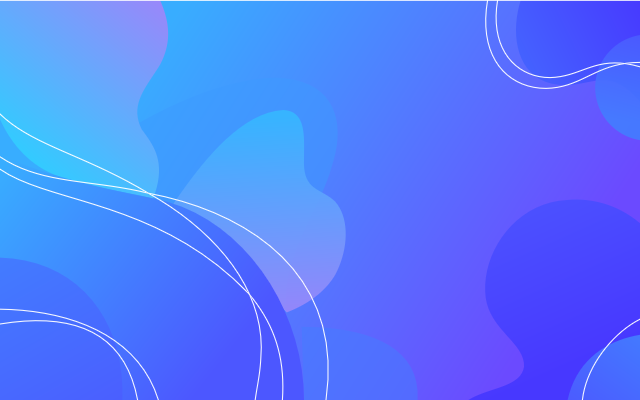
A Shadertoy shader for this background:

```glsl
#define ASPECT 1.6
#define CURVE_STEPS 18
#define LINE_WIDTH 0.0027
#define LINE_ALPHA 0.95
#define CYAN vec3(.19, .80, 1)
#define SKY vec3(.22, .68, 1)
#define AZURE vec3(.26, .49, 1)
#define ROYAL vec3(.30, .34, 1)
#define INDIGO vec3(.28, .22, 1)
#define VIOLET vec3(.42, .29, 1)
#define LILAC vec3(.60, .53, .98)

// Drawing state: sample point, pixel size, canvas colour, current path
vec2 point, pathStart, pen;
float pixel, pathDist, pathSide;
vec3 canvas;

void moveTo(vec2 a) { pathStart = pen = a; }

void beginPath(vec2 a) {
    pathDist = 1e3;
    pathSide = 1.;
    moveTo(a);
}

// Straight edge: nearest distance, and a flip of side at each crossing
void lineTo(vec2 b) {
    vec2 e = b - pen, w = point - pen;
    float along = clamp(dot(w, e) / max(dot(e, e), 1e-9), 0., 1.);
    pathDist = min(pathDist, length(w - e * along));
    if ((pen.y > point.y) != (b.y > point.y) && w.x < e.x * w.y / e.y) pathSide = -pathSide;
    pen = b;
}

// Cubic Bezier from the pen to d
void curveTo(vec2 b, vec2 c, vec2 d) {
    vec2 a = pen;
    for (int i = 1; i <= CURVE_STEPS; i++) {
        float t = float(i) / float(CURVE_STEPS), s = 1. - t;
        lineTo(s*s*s*a + 3.*s*t*(s*b + t*c) + t*t*t*d);
    }
}

void paint(vec3 colour, float signedDist, float alpha) {
    canvas = mix(canvas, colour, alpha * clamp(.5 - signedDist / pixel, 0., 1.));
}

void fillPath(vec3 colour, float alpha) {
    lineTo(pathStart);
    paint(colour, pathSide * pathDist, alpha);
}

// Linear gradient between two places
vec3 ramp(vec2 a, vec2 b, vec3 from, vec3 to) {
    vec2 e = b - a;
    return mix(from, to, clamp(dot(point - a, e) / dot(e, e), 0., 1.));
}

void drawLeftShapes() {
    // Broad faint wave
    beginPath(vec2(.156, .563));
    curveTo(vec2(.313, .688), vec2(.521, .802), vec2(.688, .806));
    curveTo(vec2(.844, .802), vec2(.865, .688), vec2(.829, .583));
    curveTo(vec2(.802, .479), vec2(.698, .354), vec2(.717, .219));
    fillPath(mix(SKY, AZURE, .4), .5);
    // Corner blob
    beginPath(vec2(.4, 1));
    curveTo(vec2(.423, .948), vec2(.431, .896), vec2(.4, .838));
    curveTo(vec2(.365, .781), vec2(.323, .74), vec2(.354, .677));
    curveTo(vec2(.385, .635), vec2(.417, .594), vec2(.383, .504));
    curveTo(vec2(.292, .525), vec2(.229, .531), vec2(.15, .558));
    curveTo(vec2(.063, .588), vec2(.021, .656), vec2(0, .702));
    lineTo(vec2(0, 1));
    fillPath(ramp(vec2(.06, .6), vec2(.4, 1), CYAN, LILAC), 1.);
    // Petal
    beginPath(vec2(.433, .49));
    curveTo(vec2(.49, .573), vec2(.594, .719), vec2(.708, .725));
    curveTo(vec2(.767, .723), vec2(.76, .656), vec2(.76, .604));
    curveTo(vec2(.756, .521), vec2(.802, .531), vec2(.838, .496));
    curveTo(vec2(.875, .454), vec2(.871, .375), vec2(.838, .313));
    curveTo(vec2(.813, .271), vec2(.771, .24), vec2(.717, .219));
    fillPath(ramp(vec2(.7, .71), vec2(.72, .22), mix(SKY, CYAN, .3), LILAC), .92);
    // Low hill, large hill, dark hill
    beginPath(vec2(.754, .183));
    curveTo(vec2(.896, .183), vec2(1.052, .146), vec2(1.044, 0));
    lineTo(vec2(.76, 0));
    fillPath(AZURE, .5);
    beginPath(vec2(0, .615));
    curveTo(vec2(.083, .573), vec2(.208, .538), vec2(.383, .504));
    curveTo(vec2(.604, .463), vec2(.76, .229), vec2(.76, 0));
    lineTo(vec2(0));
    fillPath(ramp(vec2(0, .58), vec2(.58, .125), SKY, ROYAL), 1.);
    beginPath(vec2(0, .356));
    curveTo(vec2(.198, .35), vec2(.313, .198), vec2(.306, 0));
    lineTo(vec2(0));
    fillPath(ramp(vec2(0, .38), vec2(.3, -.15), AZURE, ROYAL), 1.);
}

void drawRightShapes() {
    // Large lower blob and its corner mound
    beginPath(vec2(1.6, .442));
    curveTo(vec2(1.531, .5), vec2(1.458, .504), vec2(1.417, .5));
    curveTo(vec2(1.292, .494), vec2(1.208, .375), vec2(1.213, .271));
    curveTo(vec2(1.215, .177), vec2(1.313, .146), vec2(1.31, .083));
    curveTo(vec2(1.302, .031), vec2(1.219, .031), vec2(1.171, 0));
    lineTo(vec2(1.6, 0));
    fillPath(ramp(vec2(1.25, .55), vec2(1.45, .1), ROYAL, INDIGO), 1.);
    beginPath(vec2(1.419, 0));
    curveTo(vec2(1.442, .104), vec2(1.521, .15), vec2(1.6, .163));
    lineTo(vec2(1.6, 0));
    fillPath(ramp(vec2(1.6, .2), vec2(1.42, -.05), AZURE, ROYAL), 1.);
    // Upper blob and disc
    beginPath(vec2(1.302, 1));
    curveTo(vec2(1.275, .917), vec2(1.288, .8), vec2(1.396, .788));
    curveTo(vec2(1.48, .78), vec2(1.52, .84), vec2(1.6, .746));
    lineTo(vec2(1.6, 1));
    fillPath(ramp(vec2(1.1, .75), vec2(1.62, 1), AZURE, INDIGO), 1.);
    paint(ramp(vec2(1.55, .7), vec2(1.6, .95), AZURE, ROYAL), length(point - vec2(1.621, .781)) - .133, .9);
}

void drawLines() {
    // Sweeping strands
    beginPath(vec2(0, .715));
    curveTo(vec2(.083, .635), vec2(.208, .615), vec2(.371, .517));
    curveTo(vec2(.542, .421), vec2(.667, .271), vec2(.652, .104));
    curveTo(vec2(.65, .063), vec2(.642, .031), vec2(.638, 0));
    moveTo(vec2(0, .608));
    curveTo(vec2(.104, .538), vec2(.229, .552), vec2(.371, .517));
    curveTo(vec2(.625, .469), vec2(.86, .313), vec2(.815, 0));
    moveTo(vec2(0, .577));
    curveTo(vec2(.125, .49), vec2(.396, .5), vec2(.621, .267));
    curveTo(vec2(.688, .188), vec2(.713, .104), vec2(.706, 0));
    // Corner strands
    moveTo(vec2(0, .227)); curveTo(vec2(.167, .225), vec2(.344, .167), vec2(.396, 0));
    moveTo(vec2(0, .19)); curveTo(vec2(.188, .221), vec2(.313, .167), vec2(.344, 0));
    moveTo(vec2(1.219, 1)); curveTo(vec2(1.194, .854), vec2(1.271, .779), vec2(1.365, .779));
    curveTo(vec2(1.458, .781), vec2(1.49, .844), vec2(1.6, .844));
    moveTo(vec2(1.244, 1)); curveTo(vec2(1.223, .875), vec2(1.292, .806), vec2(1.375, .806));
    curveTo(vec2(1.458, .808), vec2(1.49, .865), vec2(1.6, .833));
    moveTo(vec2(1.456, 0)); curveTo(vec2(1.465, .083), vec2(1.531, .167), vec2(1.6, .202));
    paint(vec3(1), pathDist - .5 * LINE_WIDTH, LINE_ALPHA);
}

void mainImage(out vec4 fragColor, in vec2 fragCoord) {
    point = fragCoord / iResolution.xy * vec2(ASPECT, 1);
    pixel = 1. / iResolution.y;
    canvas = ramp(vec2(.2, .6), vec2(1.2, -.04), SKY, VIOLET);
    drawLeftShapes();
    drawRightShapes();
    drawLines();
    paint(vec3(1), .998 - point.y, 1.); // light rim at the top
    fragColor = vec4(canvas, 1);
}
```
